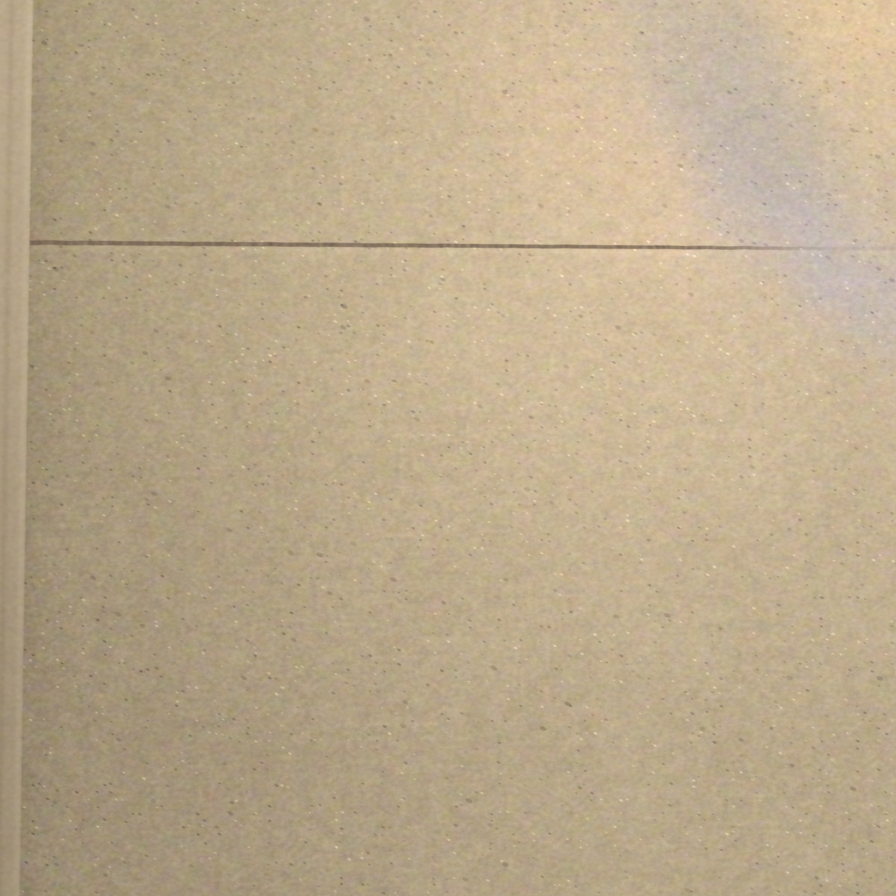
Reproduce this texture procedurally as a Shadertoy shader.

```glsl
vec2 hash2(vec2 p) {
    vec3 q = fract(vec3(p.xyx) * vec3(0.1031, 0.1030, 0.0973));
    q += dot(q, q.yzx + 33.33);
    return fract((q.xx + q.yz) * q.zy);
}

float gradientNoise(vec2 p) {
    vec2 i = floor(p), f = fract(p);
    vec2 u = f * f * f * (f * (f * 6.0 - 15.0) + 10.0);
    vec2 e = vec2(0.0, 1.0);
    float a = dot(hash2(i) * 2.0 - 1.0, f);
    float b = dot(hash2(i + e.yx) * 2.0 - 1.0, f - e.yx);
    float c = dot(hash2(i + e.xy) * 2.0 - 1.0, f - e.xy);
    float d = dot(hash2(i + e.yy) * 2.0 - 1.0, f - e.yy);
    return mix(mix(a, b, u.x), mix(c, d, u.x), u.y);
}

float fbm(vec2 p, int octaves) {
    float sum = 0.0, amplitude = 1.0;
    for (int i = 0; i < octaves; i++) {
        sum += amplitude * gradientNoise(p);
        p = mat2(1.6, 1.2, -1.2, 1.6) * p + 17.3;
        amplitude *= 0.55;
    }
    return sum;
}

// Soft elliptical light; tilt rotates its long axis
float glow(vec2 p, vec2 center, vec2 radius, float tilt) {
    float c = cos(tilt), s = sin(tilt);
    vec2 q = mat2(c, -s, s, c) * (p - center) / radius;
    return exp(-dot(q, q));
}

// Sparse jittered flecks, one candidate in each cell
float flecks(vec2 p, float cells, float density, float seed, float pixel) {
    vec2 g = p * cells, id = floor(g);
    vec2 place = hash2(id + seed);
    vec2 kind = hash2(id + seed + 71.7);
    vec2 d = fract(g) - mix(vec2(0.3), vec2(0.7), place);
    d = mat2(0.9, 0.43, -0.43, 0.9) * d * vec2(0.75, 1.25);
    float radius = mix(0.10, 0.21, kind.y);
    float soft = max(0.09, pixel * cells);
    float mask = 1.0 - smoothstep(radius - soft, radius + soft, length(d));
    return mask * step(1.0 - density, kind.x) * mix(0.4, 1.0, place.x);
}

vec3 wallLight(vec2 p) {
    vec3 low = mix(vec3(0.62, 0.56, 0.46), vec3(0.71, 0.645, 0.53), smoothstep(0.0, 0.75, p.x));
    vec3 high = mix(vec3(0.68, 0.62, 0.50), vec3(0.83, 0.75, 0.63), smoothstep(0.0, 0.85, p.x));
    vec3 color = mix(low, high, smoothstep(-0.05, 1.0, p.y));
    color += vec3(0.045, 0.038, 0.028) * glow(p, vec2(0.55, 0.62), vec2(0.38, 0.36), 0.0);

    // Warm and cool reflections toward the upper right
    vec2 warp = p + 0.05 * vec2(fbm(p * 7.0, 3), fbm(p * 7.0 + 31.0, 3));
    color += vec3(0.035, 0.014, 0.008) * glow(warp, vec2(0.69, 0.83), vec2(0.20, 0.09), -0.75);
    color += vec3(0.05, 0.025, -0.005) * glow(warp, vec2(0.98, 0.98), vec2(0.14, 0.10), -0.7);
    color += vec3(-0.075, -0.045, 0.012) * glow(warp, vec2(0.82, 0.88), vec2(0.18, 0.075), -1.0);
    color += vec3(-0.02, 0.0, 0.065) * glow(warp, vec2(0.89, 0.74), vec2(0.17, 0.055), -0.7);
    color += vec3(-0.01, 0.0, 0.04) * glow(warp, vec2(0.99, 0.66), vec2(0.10, 0.06), -0.5);
    return color;
}

vec3 paperGrain(vec2 p) {
    float fine = fbm(p * vec2(150.0, 190.0), 2);
    float mottled = fbm(p * vec2(48.0, 65.0) + 9.0, 3);
    float broad = fbm(p * 9.0 + 40.0, 3);
    float yellow = fbm(p * vec2(55.0, 75.0) + 83.0, 2);
    float pink = fbm(p * vec2(40.0, 58.0) + 127.0, 2);
    float shade = 0.055 * fine + 0.04 * mottled + 0.018 * broad;
    return vec3(shade) + yellow * vec3(0.012, 0.014, -0.045) + pink * vec3(0.025, -0.014, 0.012);
}

void mainImage(out vec4 fragColor, in vec2 fragCoord) {
    vec2 p = fragCoord / iResolution.xy;
    float pixel = 1.0 / min(iResolution.x, iResolution.y);
    vec3 color = wallLight(p);

    // Slanted side strip and its shadow
    float edge = mix(0.022, 0.037, p.y);
    float side = p.x - edge;
    color -= vec3(0.055, 0.052, 0.045) * exp(-max(side, 0.0) / 0.04);
    vec3 stripColor = mix(vec3(0.62, 0.56, 0.46), vec3(0.73, 0.66, 0.55), smoothstep(0.0, 1.0, p.y));
    stripColor -= 0.035 * exp(-pow((side + 0.024) / 0.004, 2.0));
    stripColor += 0.035 * exp(-pow((side + 0.004) / 0.004, 2.0));
    float wall = smoothstep(-max(0.0015, pixel), max(0.0015, pixel), side);
    color = mix(stripColor, color, wall);

    // Fibrous grain and tiny bright and dark flecks
    color += paperGrain(p) * mix(0.5, 1.0, wall);
    float dark = flecks(p, 125.0, 0.09, 3.0, pixel) + 0.8 * flecks(p, 72.0, 0.035, 19.0, pixel);
    float bright = flecks(p, 135.0, 0.06, 47.0, pixel);
    color -= wall * dark * vec3(0.15, 0.145, 0.12);
    color += wall * bright * vec3(0.15, 0.145, 0.13);

    // Thin seam, fading into the reflected light
    float seamY = 0.7295 - 0.0075 * p.x + 0.0008 * gradientNoise(vec2(p.x * 45.0, 5.0));
    float width = mix(0.0026, 0.0018, p.x);
    float seam = 1.0 - smoothstep(width - pixel, width + pixel, abs(p.y - seamY));
    float fade = mix(1.0, 0.12, smoothstep(0.76, 0.94, p.x));
    float wear = 0.85 + 0.4 * gradientNoise(p * vec2(180.0, 90.0));
    color = mix(color, vec3(0.43, 0.36, 0.30), seam * wall * fade * wear * 0.82);
    color += 0.022 * wall * fade * exp(-pow((p.y - seamY + 0.006) / 0.003, 2.0));

    fragColor = vec4(clamp(color, 0.0, 1.0), 1.0);
}
```
